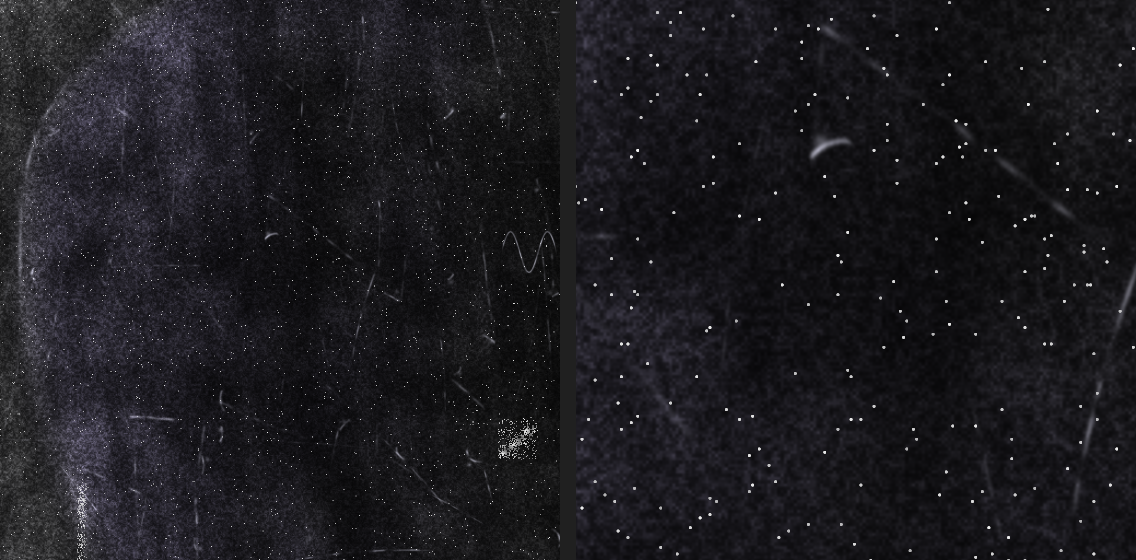
Left, the full canvas; right, a detail of the centre.
This texture is drawn by a WebGL 2 fragment shader. Its source:

```glsl
#version 300 es
precision highp float;

uniform vec2 u_resolution;
out vec4 fragColor;

const float GRAIN_CELLS = 512.0;
const int SCRATCHES = 84;
const int HOOKS = 24;

float hash(vec2 p) {
    vec3 q = fract(p.xyx * 0.1031);
    q += dot(q, q.yzx + 33.33);
    return fract((q.x + q.y) * q.z);
}

vec4 hash4(float id, float salt) {
    return vec4(hash(vec2(id, salt)), hash(vec2(id, salt + 7.0)),
                hash(vec2(id, salt + 15.0)), hash(vec2(id, salt + 28.0)));
}

float noise(vec2 p) {
    vec2 i = floor(p), f = fract(p);
    f = f * f * (3.0 - 2.0 * f);
    return mix(mix(hash(i), hash(i + vec2(1, 0)), f.x),
               mix(hash(i + vec2(0, 1)), hash(i + vec2(1, 1)), f.x), f.y);
}

float fbm(vec2 p) {
    float sum = 0.0, amp = 0.53;
    for (int k = 0; k < 4; k++) {
        sum += amp * noise(p);
        p = mat2(1.6, 1.2, -1.2, 1.6) * p + 11.7;
        amp *= 0.5;
    }
    return sum;
}

// Soft parabolic stroke with fading ends
float stroke(vec2 p, vec2 centre, float angle, float halfLen, float bend, float width) {
    vec2 dir = vec2(cos(angle), sin(angle)), q = p - centre;
    float along = dot(q, dir);
    float across = dot(q, vec2(-dir.y, dir.x)) - bend * along * along;
    across /= sqrt(1.0 + 4.0 * bend * bend * along * along);
    float ends = 1.0 - smoothstep(0.7, 1.0, abs(along) / halfLen);
    return ends * exp(-across * across / (width * width));
}

// Long, broken scratches: mostly upright, some sloping, a few level
float scratches(vec2 p, float width) {
    float sum = 0.0;
    for (int k = 0; k < SCRATCHES; k++) {
        float id = float(k);
        vec4 a = hash4(id, 3.0), b = hash4(id, 91.0);
        float angle = a.z < 0.68 ? 1.57 + 0.55 * (a.w - 0.5)
                    : a.z < 0.9 ? -0.2 - 0.8 * a.w : 0.16 * (a.w - 0.5);
        float line = stroke(p, a.xy, angle, mix(0.03, 0.14, b.x), 1.4 * (b.y - 0.5),
                            width * mix(0.9, 1.8, b.w));
        float wear = smoothstep(0.3, 0.95, noise(p * 85.0 + id * 9.0));
        float gaps = smoothstep(0.25, 0.65, noise(p * 24.0 + id * 5.0));
        sum += line * mix(0.06, 0.32, b.z * b.z) * (0.15 + 1.3 * wear) * (0.25 + 0.75 * gaps);
    }
    return sum;
}

// Small bright hooks and beads
float hooks(vec2 p, float width) {
    float sum = 0.0;
    for (int k = 0; k < HOOKS; k++) {
        float id = float(k);
        vec4 a = hash4(id, 177.0), b = hash4(id, 233.0);
        float hook = stroke(p, a.xy, 1.57 + 2.4 * (a.z - 0.5), mix(0.008, 0.025, a.w),
                            60.0 * (b.x - 0.5), width * 1.5);
        vec2 offset = p - a.xy - 0.02 * (b.yz - 0.5);
        float bead = exp(-dot(offset, offset) / 0.000014);
        sum += (0.75 * hook * noise(p * 130.0) + 0.35 * bead) * mix(0.25, 0.9, b.w);
    }
    return sum;
}

// Wavy fibre
float fibre(vec2 p, vec2 start, float span, float width) {
    float t = (p.x - start.x) / span, phase = 9.5 * t;
    float slope = 0.036 * 9.5 / span * cos(phase);
    float d = (p.y - start.y - 0.036 * sin(phase)) / sqrt(1.0 + slope * slope);
    float ends = smoothstep(0.0, 0.05, t) * (1.0 - smoothstep(0.95, 1.0, t));
    return ends * exp(-d * d / (width * width));
}

float boxMask(vec2 p, vec2 centre, vec2 halfSize) {
    vec2 d = abs(p - centre) - halfSize;
    return 1.0 - smoothstep(-0.004, 0.004, max(d.x, d.y));
}

// Round specks, one per chosen cell
float specks(vec2 p, float density, float px) {
    vec2 cell = p * GRAIN_CELLS, id = floor(cell);
    float soft = min(px * GRAIN_CELLS, 1.0);
    float disc = 1.0 - smoothstep(0.5 - 0.5 * soft, 0.5 + 0.5 * soft, length(fract(cell) - 0.5));
    return disc * step(hash(id + 41.0), density) * mix(0.7, 1.0, hash(id + 613.0));
}

void main() {
    float px = 1.0 / min(u_resolution.x, u_resolution.y);
    vec2 p = gl_FragCoord.xy * px;
    float width = max(0.0014, 0.75 * px);

    // Broad exposure, kept in log brightness
    float cloud = fbm(p * vec2(5.0, 3.5) + 2.3);
    float top = smoothstep(0.6, 1.0, p.y);
    float reach = p.x + 0.4 * (cloud - 0.5) - 0.2 * top;
    float tone = -2.17 + mix(0.36, -0.42, smoothstep(0.0, 0.62, reach));
    tone += 0.26 * top - 0.22 * smoothstep(0.78, 1.0, p.x) + 0.22 * smoothstep(0.4, 0.0, p.y);
    tone += 1.1 * (fbm(p * 13.0 + 31.0) - 0.5);
    tone += 0.5 * (noise(vec2(p.x * 38.0 + p.y * 5.0, p.y * 5.0)) - 0.5);

    // Curved fold along the left
    float rise = p.y - 0.53;
    float fold = p.x - 0.036 - (rise > 0.0 ? 2.5 * rise * rise * rise : 0.45 * rise * rise);
    float inside = smoothstep(-0.02, 0.02, fold);
    tone += 0.3 * inside * exp(-max(fold, 0.0) / 0.04) - 0.1 * (1.0 - inside);

    // Fine grain
    tone += 0.72 * (noise(p * GRAIN_CELLS - 0.5) - 0.5) + 0.75 * (noise(p * 230.0) - 0.5);

    float violet = smoothstep(-0.05, 0.08, fold) * smoothstep(1.05, 0.4, p.x + 0.7 * (cloud - 0.5));
    vec3 tint = mix(vec3(1.0, 1.0, 1.02), vec3(1.0, 0.95, 1.18), violet);
    vec3 color = tint * exp(tone);

    // Marks
    float foldLine = exp(-fold * fold / (6.0 * width * width))
                   * smoothstep(0.4, 0.6, p.y) * smoothstep(0.92, 0.75, p.y);
    float marks = scratches(p, width) + hooks(p, width);
    marks += 0.4 * foldLine * noise(p * vec2(30.0, 45.0));
    marks += 0.45 * fibre(p, vec2(0.895, 0.55), 0.1, width) * (0.3 + noise(p * 90.0));
    color += vec3(0.92, 0.92, 1.0) * min(marks, 0.7);

    // Specks, crowded in two damaged patches
    float density = 0.0075;
    density += 0.15 * boxMask(p, vec2(0.923, 0.215), vec2(0.034, 0.037));
    density += 0.6 * stroke(p, vec2(0.925, 0.213), 0.68, 0.045, 0.0, 0.009);
    density += 0.6 * boxMask(p, vec2(0.146, 0.065), vec2(0.007, 0.07)) * noise(p * 60.0);
    color = mix(color, vec3(0.95), specks(p, density, px));

    fragColor = vec4(clamp(color, 0.0, 1.0), 1.0);
}
```
